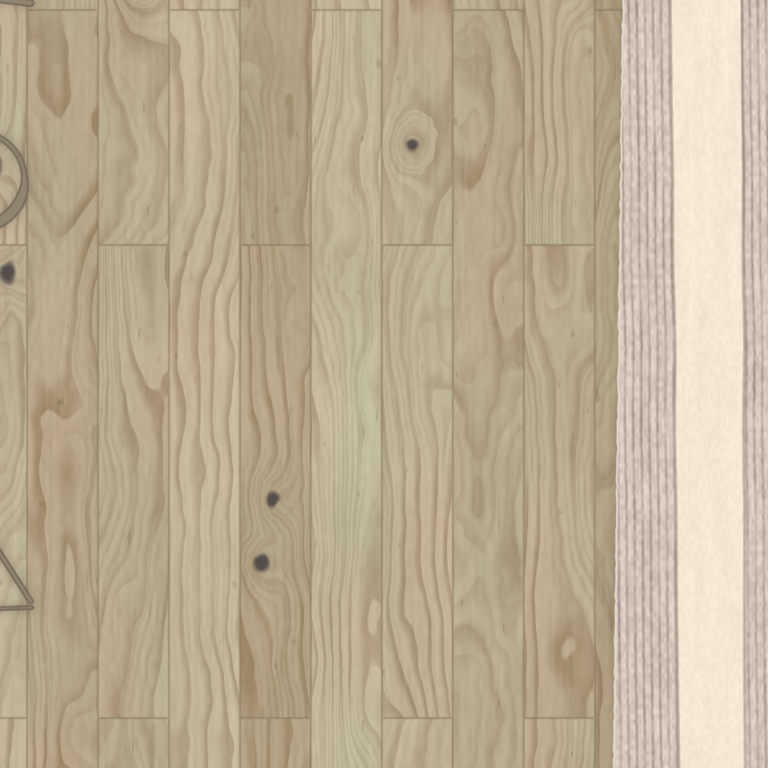
Give the GLSL for this texture, as a WebGL 2 fragment shader.

```glsl
#version 300 es
precision highp float;
// Pale wooden floorboards with staggered joints, beside a striped woven rug.
uniform vec2 u_resolution;
out vec4 fragColor;

const float BOARD = 0.0924; // board width
// How warm and dark each column of boards is, left to right
const float WARMTH[10] = float[](0.2, 0.6, 0.42, 0.18, 0.72, 0.15, 0.35, 0.4, 0.36, 0.75);

float hash(vec2 p) {
  vec3 q = fract(vec3(p.xyx) * 0.1031);
  q += dot(q, q.yzx + 33.33);
  return fract((q.x + q.y) * q.z);
}

float noise(vec2 p) {
  vec2 i = floor(p), f = fract(p);
  f = f * f * (3.0 - 2.0 * f);
  return mix(mix(hash(i), hash(i + vec2(1, 0)), f.x),
             mix(hash(i + vec2(0, 1)), hash(i + 1.0), f.x), f.y);
}

float segment(vec2 p, vec2 a, vec2 b) {
  vec2 d = b - a;
  return length(p - a - d * clamp(dot(p - a, d) / dot(d, d), 0.0, 1.0));
}

// Darkening toward the late edge of each growth ring
float growthLine(float field, float start) {
  float blur = clamp(fwidth(field) * 1.3, 0.06, 0.35);
  float ring = fract(field);
  return smoothstep(start, 0.98 - blur, ring) * (1.0 - smoothstep(1.0 - blur, 1.0, ring));
}

vec3 floorboards(vec2 uv, float px) {
  // Board layout: short boards in even columns, long ones in odd columns
  float column = (uv.x - 0.0352) / BOARD + 1.0;
  float col = floor(column);
  bool even = mod(col, 2.0) < 0.5;
  float len = even ? 0.616 : 1.122;
  float row = (uv.y - (even ? 0.065 : -0.135)) / len;
  vec2 id = vec2(col, floor(row));
  vec2 p = vec2(fract(column), fract(row) * len / BOARD);
  vec2 seed = 60.0 * vec2(hash(id + 3.7), hash(id + 19.1));

  // Knots bend the grain around them
  float knot = 0.0, halo = 0.0;
  for (int i = 0; i < 2; i++) {
    vec2 k = id * 3.1 + float(i) * 7.3;
    vec2 center = vec2(0.25 + 0.5 * hash(k + 1.0), hash(k + 5.0) * len / BOARD);
    float present = step(0.6, hash(k + 11.0));
    float size = 0.08 + 0.07 * hash(k + 23.0);
    float d = length((p - center) * vec2(1.0, 0.85)) + 0.05 * (noise(p * 9.0) - 0.5);
    knot = max(knot, present * (1.0 - smoothstep(size * 0.5, size * 1.35, d)));
    halo += present * exp(-d * d * 9.0);
  }

  // Growth rings: contours of a stretched noise field, straight or arched
  float straight = hash(id + 41.0);
  float field = p.x * mix(0.6, 4.5, straight)
    + mix(6.0, 2.5, straight) * noise(p * vec2(1.3, 0.32) + seed)
    + 0.8 * noise(p * vec2(2.5, 1.3) + seed)
    + 0.16 * noise(p * vec2(5.0, 4.0) + seed) + 1.8 * halo;
  float strength = 0.25 + 0.75 * smoothstep(0.2, 0.8, noise(p * vec2(2.0, 0.6) + seed.yx));
  float broad = growthLine(field, 0.45) * strength;
  float thin = growthLine(field * 2.6 + 0.4, 0.3) * (1.1 - strength);

  // Board tone with soft clouds, fibres and rare flecks
  float cloud = noise(p * vec2(1.6, 0.45) + seed + 9.0) - 0.5;
  float warm = WARMTH[int(clamp(col, 0.0, 9.0))] + 0.2 * (hash(id + 67.0) - 0.5) + 0.32 * cloud;
  vec3 wood = mix(vec3(0.782, 0.741, 0.631), vec3(0.685, 0.615, 0.495), clamp(warm, 0.0, 1.0));
  wood += vec3(0.015, -0.005, 0.0) * (noise(p * vec2(1.2, 0.6) + seed.yx) - 0.5) * 2.0;
  wood += 0.035 * (noise(p * vec2(20.0, 1.4) + seed) - 0.5);
  wood += 0.025 * (noise(uv * vec2(240.0, 90.0)) - 0.5);
  wood -= vec3(0.1, 0.12, 0.125) * broad + vec3(0.04, 0.05, 0.052) * thin;
  wood -= 0.07 * smoothstep(0.93, 0.99, noise(p * vec2(15.0, 2.8) + seed));
  wood = mix(wood, vec3(0.64, 0.55, 0.44), 0.2 * min(halo, 1.0));
  wood = mix(wood, vec3(0.27, 0.25, 0.25), 0.85 * knot);

  // Seams along the sides and at the board ends
  float side = min(p.x, 1.0 - p.x) * BOARD;
  float end = min(fract(row), 1.0 - fract(row)) * len;
  float seam = 1.0 - smoothstep(0.0, 0.0014 + px, min(side, end));
  return mix(wood, vec3(0.53, 0.47, 0.37), 0.55 * seam);
}

vec3 rug(vec2 uv, float px) {
  float x = uv.x + 0.002 * (noise(vec2(3.0, uv.y * 9.0)) - 0.5);
  float weave = noise(uv * vec2(300.0, 150.0)) - 0.5;
  // Ribbed grey bands on both sides of a plain cream band
  float ribs = (x + 0.01 * uv.y) / 0.0105;
  float groove = pow(0.5 + 0.5 * cos(6.2832 * ribs), 3.0);
  float worn = noise(vec2(floor(ribs + 0.5) * 5.3, uv.y * 18.0));
  vec3 grey = mix(vec3(0.845, 0.79, 0.745), vec3(0.64, 0.57, 0.53), groove * (0.35 + 0.55 * worn));
  grey += 0.1 * weave + 0.05 * (noise(vec2(x * 150.0, uv.y * 14.0)) - 0.5);
  vec3 cream = vec3(0.96, 0.91, 0.83) + 0.035 * weave
    + 0.025 * (noise(uv * vec2(90.0, 12.0)) - 0.5);
  float left = x - (0.885 - 0.01 * uv.y), right = 0.969 - 0.003 * uv.y - x;
  float inside = min(left, right);
  vec3 c = mix(grey, cream, smoothstep(-px, px + 0.001, inside));
  return mix(c, vec3(0.64, 0.56, 0.5), 0.5 * (1.0 - smoothstep(0.0, 0.002 + px, abs(inside + 0.0015))));
}

void main() {
  vec2 uv = gl_FragCoord.xy / u_resolution;
  float px = 1.0 / min(u_resolution.x, u_resolution.y);
  vec3 color = floorboards(uv, px);

  // Bent metal rods reaching in at the left
  float rod = abs(length(uv - vec2(-0.03, 0.766)) - 0.062) - 0.004 - 0.004 * smoothstep(0.78, 0.73, uv.y);
  rod = min(rod, segment(uv, vec2(-0.01, 0.295), vec2(0.04, 0.217)) - 0.004);
  rod = min(rod, segment(uv, vec2(0.041, 0.209), vec2(-0.01, 0.207)) - 0.003);
  rod = min(rod, segment(uv, vec2(-0.01, 1.002), vec2(0.04, 0.996)) - 0.005);
  color *= 1.0 - 0.12 * exp(-max(rod, 0.0) * 180.0);
  vec3 metal = mix(vec3(0.56, 0.52, 0.44), vec3(0.44, 0.4, 0.33), smoothstep(-0.004, 0.0, rod));
  color = mix(color, metal, 1.0 - smoothstep(-px, px, rod));

  // Rug with a pale frayed edge and a soft shadow on the floor
  float edge = uv.x - 0.798 - 0.012 * uv.y + 0.0018 * (noise(vec2(7.0, uv.y * 120.0)) - 0.5);
  color *= 1.0 - 0.1 * exp(min(edge, 0.0) * 160.0);
  vec3 cloth = mix(vec3(0.89, 0.85, 0.82), rug(uv, px), smoothstep(0.001, 0.004, edge));
  color = mix(color, cloth, smoothstep(-px, px, edge));
  fragColor = vec4(color, 1.0);
}
```
